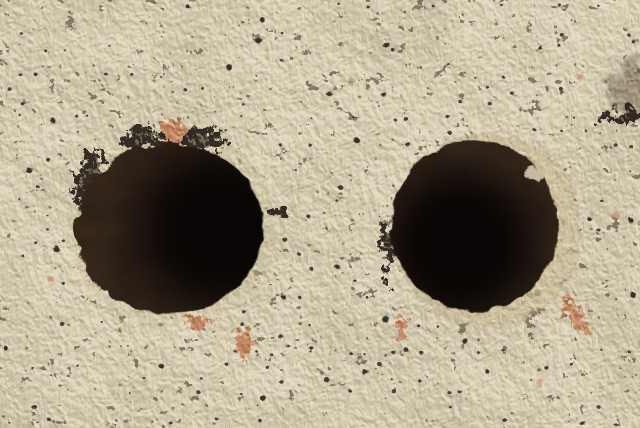
Write a WebGL 2 fragment shader that draws this texture.

```glsl
#version 300 es
precision highp float;
// Two round drill holes in sunlit, gritty plaster. Warped value noise gives the
// relief, thresholds and hashed cells give pits and brick crumbs, and ragged
// ellipses cut the holes, whose walls fade from warm brown into a black core.

uniform vec2 u_resolution;
out vec4 fragColor;

// Lengths are in canvas heights
const vec3 PLASTER_LIGHT = vec3(0.865, 0.83, 0.73);
const vec3 PLASTER_MID = vec3(0.77, 0.73, 0.625);
const vec3 PLASTER_SHADE = vec3(0.42, 0.37, 0.29);
const vec3 BEVEL = vec3(0.80, 0.74, 0.60);
const vec3 BRICK = vec3(0.74, 0.47, 0.33);
const vec3 WALL = vec3(0.20, 0.145, 0.10);
const vec3 CORE = vec3(0.035, 0.022, 0.018);
const vec3 CHIP = vec3(0.15, 0.12, 0.105);
const vec2 LEFT_CENTER = vec2(0.396, 0.466);
const vec2 LEFT_RADII = vec2(0.219, 0.199);
const vec2 LEFT_CORE = vec2(0.510, 0.465);
const vec2 RIGHT_CENTER = vec2(1.109, 0.473);
const vec2 RIGHT_RADII = vec2(0.195, 0.199);
const vec2 RIGHT_CORE = vec2(1.075, 0.430);
const vec2 SUN = vec2(0.45, 0.89);
const float RELIEF = 3.6;
const float LIGHT_STEP = 0.0055;

float hash(vec2 p) {
  return fract(sin(dot(p, vec2(127.1, 311.7))) * 43758.545);
}

float noise(vec2 p) {
  vec2 i = floor(p), f = fract(p);
  f = f * f * (3.0 - 2.0 * f);
  return mix(mix(hash(i), hash(i + vec2(1, 0)), f.x),
             mix(hash(i + vec2(0, 1)), hash(i + vec2(1, 1)), f.x), f.y);
}

float fbm(vec2 p) {
  float sum = 0.0, amp = 0.5;
  for (int i = 0; i < 4; i++) {
    sum += amp * noise(p);
    p = mat2(1.6, 1.2, -1.2, 1.6) * p + 7.3;
    amp *= 0.5;
  }
  return sum;
}

// Lumps and fine grain, bent so that no lattice shows
float height(vec2 p) {
  p += 0.012 * vec2(noise(p * 37.0), noise(p * 41.0 + 9.0));
  vec2 turned = mat2(0.87, 0.5, -0.5, 0.87) * p;
  return 0.40 * noise(p * vec2(74.0, 56.0)) + 0.34 * noise(turned * 125.0)
       + 0.26 * noise(p * vec2(215.0, 170.0) + 3.7);
}

float ellipse(vec2 p, vec2 center, vec2 radii) {
  return (length((p - center) / radii) - 1.0) * min(radii.x, radii.y);
}

float cover(float d, float soft) {
  return 1.0 - smoothstep(-soft, soft, d);
}

// One jittered blob per cell; density is the share of cells filled
float scatter(vec2 p, float cells, float density, float size, float seed) {
  vec2 id = floor(p * cells), local = fract(p * cells);
  vec2 spot = 0.3 + 0.4 * vec2(hash(id + seed), hash(id + seed + 19.7));
  float radius = size * (0.4 + 0.6 * hash(id + seed + 43.1));
  float wobble = 0.3 * (fbm(p * 75.0) - 0.47);
  float d = length((local - spot) * vec2(1.0, 1.2)) - radius + wobble;
  return cover(d, 0.05) * step(hash(id + seed + 71.3), density);
}

vec3 holeColor(vec2 p, vec2 core, float reach) {
  float lit = smoothstep(0.08, reach, length(p - core));
  lit *= 0.75 + 0.5 * fbm(p * vec2(14.0, 22.0));
  return mix(CORE, WALL, lit);
}

void main() {
  vec2 p = gl_FragCoord.xy / u_resolution.y;
  float px = 1.0 / u_resolution.y;
  float rag = fbm(p * 38.0) - 0.47;
  float grit = fbm(p * 95.0) - 0.47;

  // Plaster lit from the upper right
  float slope = height(p) - height(p + SUN * LIGHT_STEP);
  float tone = 0.58 + 1.1 * (fbm(p * 9.0) - 0.47) + RELIEF * slope;
  vec3 color = mix(PLASTER_MID, PLASTER_LIGHT, clamp(tone, -2.2, 1.3));

  // Fine hollows, then scattered crumbs and larger pits
  float hollow = fbm(p * vec2(50.0, 58.0) + 31.0) + 0.25 * slope;
  color = mix(color, PLASTER_SHADE, 0.75 * cover(hollow - 0.225, 0.03));
  color = mix(color, BRICK, 0.5 * scatter(p, 13.0, 0.04, 0.13, 5.0));
  color = mix(color, CHIP, 0.8 * scatter(p, 31.0, 0.13, 0.16, 2.0));
  color = mix(color, CHIP, 0.9 * scatter(p + 0.013, 17.0, 0.12, 0.13, 9.0));

  // Worn rims: a faint one at left, a smooth bevel at right
  float leftRim = ellipse(p, LEFT_CENTER + vec2(0.008, 0.0), LEFT_RADII + 0.025) + 0.04 * rag;
  color = mix(color, BEVEL + 0.25 * slope, 0.4 * cover(leftRim, 0.014));
  float bevel = ellipse(p, vec2(1.138, 0.463), vec2(0.218, 0.222)) + 0.04 * rag;
  color = mix(color, BEVEL + 0.25 * slope, 0.75 * cover(bevel, 0.012));
  color *= 1.0 - 0.10 * cover(abs(bevel) - 0.002, 0.006);

  // Larger brick fragments and the stain at the right edge
  float brick = ellipse(p, vec2(0.570, 0.200), vec2(0.022, 0.030));
  brick = min(brick, ellipse(p, vec2(0.460, 0.246), vec2(0.026, 0.012)));
  brick = min(brick, ellipse(p, vec2(0.938, 0.234), vec2(0.012, 0.020)));
  brick = min(brick, ellipse(p + vec2(0.5 * (p.y - 0.258), 0.0), vec2(1.348, 0.258), vec2(0.020, 0.035)));
  brick = min(brick, ellipse(p, vec2(0.405, 0.692), vec2(0.036, 0.028)));
  color = mix(color, BRICK + 0.5 * slope, 0.8 * cover(brick + 0.05 * grit, 0.003));
  float stain = ellipse(p, vec2(1.475, 0.795), vec2(0.048, 0.068)) + 0.06 * rag;
  color = mix(color, PLASTER_SHADE + 0.12 + 0.4 * slope, 0.7 * cover(stain, 0.018));

  // Broken, shadowed edges with lighter grains left inside
  float chip = ellipse(p, vec2(0.335, 0.678), vec2(0.042, 0.030));
  chip = min(chip, ellipse(p, vec2(0.470, 0.672), vec2(0.045, 0.030)));
  chip = min(chip, ellipse(p, vec2(0.222, 0.565), vec2(0.042, 0.075)));
  chip = min(chip, ellipse(p, vec2(0.911, 0.424), vec2(0.009, 0.035)));
  chip = min(chip, ellipse(p, vec2(0.655, 0.500), vec2(0.014, 0.010)));
  chip = min(chip, ellipse(p, vec2(1.455, 0.728), vec2(0.028, 0.009)));
  chip += 0.05 * rag + 0.06 * grit;
  vec3 broken = mix(CHIP, PLASTER_SHADE, smoothstep(0.02, 0.2, grit + slope));
  color = mix(color, broken, 0.92 * cover(chip, 0.003));

  // Holes: rough toward the upper left, cleaner at lower right
  float rough = mix(0.012, 0.04, smoothstep(0.1, -0.2, dot(p - LEFT_CENTER, vec2(0.9, -0.4))));
  float left = ellipse(p, LEFT_CENTER, LEFT_RADII) + rough * rag;
  color = mix(color, holeColor(p, LEFT_CORE, 0.30), cover(left, 1.2 * px));
  float right = ellipse(p, RIGHT_CENTER, RIGHT_RADII) + 0.018 * rag;
  color = mix(color, holeColor(p, RIGHT_CORE, 0.26), cover(right, 1.2 * px));

  // Pale flake on the right hole's upper rim
  float flake = ellipse(p, vec2(1.246, 0.593), vec2(0.022, 0.016)) + 0.04 * rag;
  color = mix(color, PLASTER_MID, cover(flake, 0.003));

  fragColor = vec4(color, 1.0);
}
```
